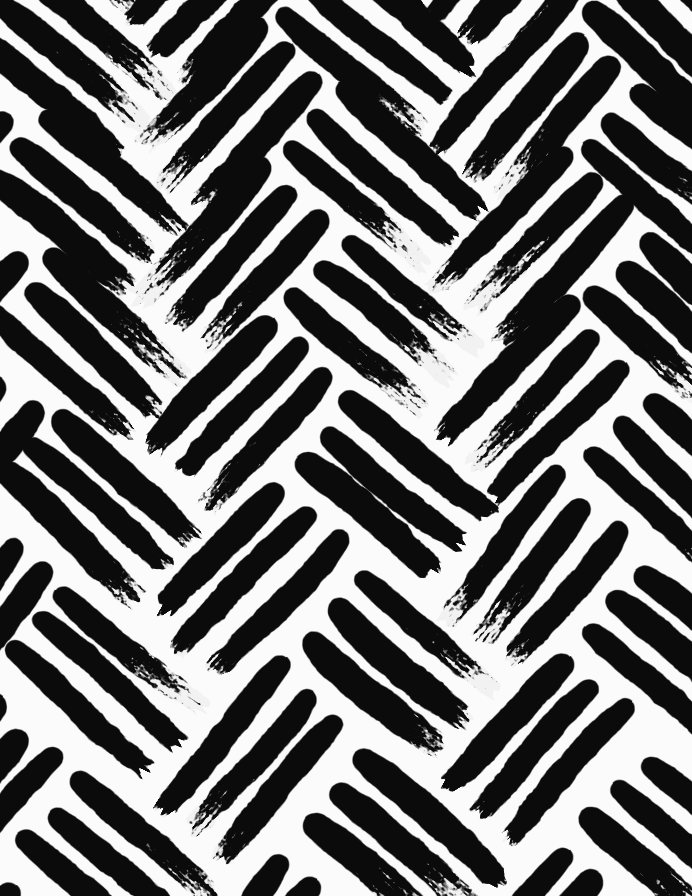
Give the GLSL for this pattern, as a WebGL 1 fragment shader.

```glsl
precision highp float;
// Herringbone of dry-brush ink strokes in groups of three on white paper.

uniform vec2 u_resolution;

const float HEIGHT = 100.0;        // canvas height in drawing units
const float COLUMN_PITCH = 16.4;
const float STROKE_SPACING = 4.4;
const float STROKE_LENGTH = 21.6;
const float HALF_WIDTH = 1.56;
const vec3 PAPER = vec3(0.985);
const vec3 INK = vec3(0.045);

float hash(vec2 p) {
  return fract(sin(dot(p, vec2(127.1, 311.7))) * 43758.547);
}

float noise(vec2 p) {
  vec2 cell = floor(p);
  vec2 f = fract(p);
  f = f * f * (3.0 - 2.0 * f);
  float low = mix(hash(cell), hash(cell + vec2(1.0, 0.0)), f.x);
  float high = mix(hash(cell + vec2(0.0, 1.0)), hash(cell + vec2(1.0, 1.0)), f.x);
  return mix(low, high, f.y);
}

// Signed random value in -1..1 for one trait of a stroke or group
float vary(vec2 id, float trait) {
  return 2.0 * hash(id + trait * vec2(7.3, 3.1)) - 1.0;
}

// Bristle texture stretched along the stroke, mixed with fine paper grain
float bristles(vec2 p, vec2 seed) {
  float streaks = noise(p * vec2(0.25, 3.2) + seed);
  float flecks = noise(p * vec2(1.3, 4.0) + seed + 31.0);
  float grain = noise(p * vec2(4.0, 5.0) + seed + 67.0);
  return 0.42 * streaks + 0.33 * flecks + 0.25 * grain;
}

// Ink coverage; p.x runs from the wet start of the stroke to its dry end
float brushStroke(vec2 p, vec2 id, float pixel) {
  float len = STROKE_LENGTH * (1.0 + 0.06 * vary(id, 1.0));
  p.x += 0.5 * len;
  float along = clamp(p.x / len, 0.0, 1.0);
  p.y += 0.55 * vary(id, 2.0) * sin(3.14159 * along);
  p.y += 0.18 * vary(id, 3.0) * sin(6.28318 * along);
  if (abs(p.y) > 3.0 || p.x < -2.0 || p.x > len + 3.0) return 0.0;

  // Rounded start, slight taper, uneven sides and a ragged end
  vec2 seed = floor(20.0 * vec2(hash(id), hash(id + 5.0)));
  float width = HALF_WIDTH * (1.0 + 0.12 * vary(id, 4.0));
  width *= mix(0.78, 1.0, smoothstep(0.0, 0.2, along));
  width *= 1.0 - 0.2 * smoothstep(0.6, 1.0, along);
  float roughness = mix(0.12, 0.4, along);
  float wobble = noise(vec2(p.x * 0.7, sign(p.y) * 5.0) + seed) - 0.5;
  wobble += 0.4 * (noise(p * 2.8 + seed) - 0.5);
  float body = length(vec2(min(p.x - width, 0.0), p.y)) - width + roughness * wobble;
  float ragged = 1.6 * noise(vec2(p.y * 2.6, 3.0) + seed) + 0.35 * p.y * p.y;
  float ink = smoothstep(pixel, -pixel, max(body, p.x - len + ragged));

  // Ink runs out at a different point in every stroke
  float wear = hash(id + 11.0);
  float dryStart = mix(0.88, 0.28, wear * wear);
  float dryness = smoothstep(dryStart, 1.05, along) * mix(0.55, 0.85, hash(id + 13.0));
  dryness += 0.16 * smoothstep(0.6, 1.0, wear) * smoothstep(0.2, 0.5, along);
  dryness += 0.12 * smoothstep(0.93, 1.0, along);
  float loss = smoothstep(-0.08, 0.16, dryness - bristles(p, seed));
  return ink * (1.0 - 0.96 * loss);
}

// Centre of a stroke group; rows spread apart and drift down the sheet
vec2 groupCenter(float column, float row, float leansLeft) {
  float x = -5.5 + COLUMN_PITCH * column - 0.8 * leansLeft;
  x += (row - 2.5) * (1.3 - 0.26 * column);
  float y = 4.6 + 14.3 * row + 0.73 * row * row;
  y += 0.32 * (4.0 - column) * (4.0 - column);
  return vec2(x, y);
}

// Three parallel strokes around the group centre
float strokeGroup(vec2 p, vec2 id, float leansLeft, float pixel) {
  if (dot(p, p) > 256.0) return 0.0;
  float groupAngle = mix(0.72, 2.3, leansLeft) + 0.05 * vary(id, 6.0);
  float ink = 0.0;
  for (int i = 0; i < 3; i++) {
    float side = float(i) - 1.0;
    vec2 strokeId = id * 3.0 + vec2(side, 40.0);
    float angle = groupAngle + 0.035 * vary(strokeId, 7.0);
    vec2 dir = vec2(cos(angle), sin(angle));
    vec2 local = vec2(dot(p, dir), dot(p, vec2(-dir.y, dir.x)));
    local -= vec2(0.8 * vary(strokeId, 8.0), side * STROKE_SPACING);
    ink = max(ink, brushStroke(local, strokeId, pixel));
  }
  return ink;
}

void main() {
  float pixel = HEIGHT / u_resolution.y;
  vec2 p = gl_FragCoord.xy * pixel;
  p.y = HEIGHT - p.y;

  // Alternate columns lean the other way and sit half a row lower
  float ink = 0.0;
  for (int c = 0; c < 6; c++) {
    float column = float(c);
    float leansLeft = 1.0 - mod(column, 2.0);
    for (int r = -1; r < 6; r++) {
      float row = float(r) + 0.5 * leansLeft;
      vec2 center = groupCenter(column, row, leansLeft);
      ink = max(ink, strokeGroup(p - center, vec2(column, row), leansLeft, pixel));
    }
  }
  gl_FragColor = vec4(mix(PAPER, INK, ink), 1.0);
}
```
